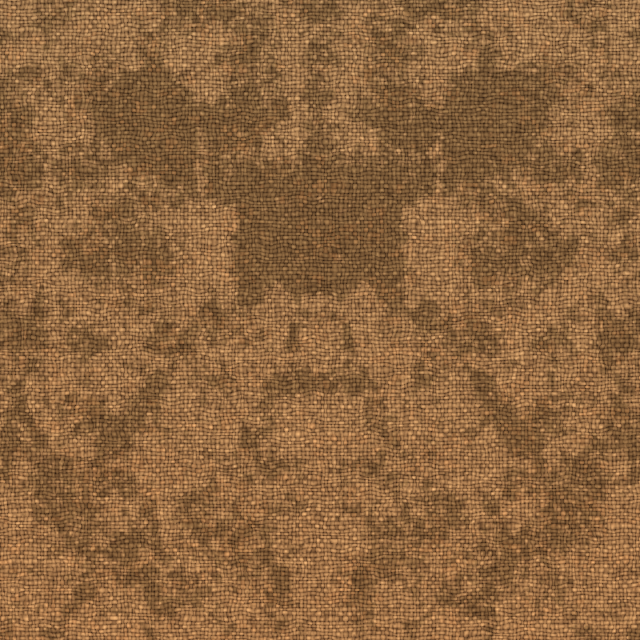
This texture is drawn by a WebGL 1 fragment shader. Its source:

```glsl
precision highp float;
// Coarse brown burlap in plain weave, with worn, mirror-symmetric dark stains.

uniform vec2 u_resolution;

const float PI = 3.14159265;
const vec2 THREADS = vec2(160.0, 160.0);
const vec3 CLEAN_CLOTH = vec3(0.655, 0.484, 0.317);
const vec3 STAINED_CLOTH = vec3(0.494, 0.362, 0.225);
const vec3 RUST_FIBRE = vec3(0.62, 0.38, 0.21);
const vec3 SHADOW_TINT = vec3(1.0, 1.13, 1.22);

float hash(vec2 p) {
  return fract(sin(dot(p, vec2(127.1, 311.7))) * 43758.5453);
}

float noise(vec2 p) {
  vec2 i = floor(p);
  vec2 f = fract(p);
  f = f * f * (3.0 - 2.0 * f);
  float low = mix(hash(i), hash(i + vec2(1.0, 0.0)), f.x);
  float high = mix(hash(i + vec2(0.0, 1.0)), hash(i + 1.0), f.x);
  return mix(low, high, f.y);
}

float fbm(vec2 p) {
  float sum = 0.0;
  float total = 0.0;
  float weight = 1.0;
  for (int i = 0; i < 5; i++) {
    sum += weight * noise(p);
    total += weight;
    p = p * 2.07 + 17.3;
    weight *= 0.78;
  }
  return sum / total;
}

// Soft rectangular patch: 1 inside, 0 outside.
float patchAt(vec2 p, vec2 center, vec2 halfSize, float blur) {
  vec2 q = abs(p - center) - halfSize;
  float d = length(max(q, 0.0)) + min(max(q.x, q.y), 0.0);
  return 1.0 - smoothstep(-blur, blur, d);
}

// Stain tendency; m.x is the distance from the vertical mirror axis.
float stainBias(vec2 m) {
  float dark = 0.23 * patchAt(m, vec2(0.265, 0.80), vec2(0.070, 0.075), 0.025);
  dark += 0.13 * patchAt(m, vec2(0.250, 0.645), vec2(0.045, 0.070), 0.040);
  dark += 0.20 * patchAt(m, vec2(0.0, 0.715), vec2(0.175, 0.030), 0.020);
  dark += 0.18 * patchAt(m, vec2(0.0, 0.610), vec2(0.130, 0.070), 0.025);
  dark += 0.12 * patchAt(m, vec2(0.125, 0.805), vec2(0.045, 0.050), 0.030);
  dark += 0.11 * patchAt(m, vec2(0.120, 0.960), vec2(0.030, 0.060), 0.030);
  dark += 0.14 * patchAt(m, vec2(0.490, 0.730), vec2(0.030, 0.150), 0.040);
  dark += 0.32 * patchAt(m, vec2(0.042, 0.473), vec2(0.008, 0.018), 0.008);
  dark += 0.15 * patchAt(m, vec2(0.300, 0.345), vec2(0.050, 0.035), 0.040);
  dark += 0.12 * patchAt(m, vec2(0.100, 0.080), vec2(0.040, 0.060), 0.040);

  float worn = 0.24 * patchAt(m, vec2(0.187, 0.785), vec2(0.005, 0.095), 0.008);
  worn += 0.20 * patchAt(m, vec2(0.170, 0.605), vec2(0.035, 0.075), 0.015);
  worn += 0.13 * patchAt(m, vec2(0.0, 0.490), vec2(0.100, 0.060), 0.040);
  worn += 0.20 * patchAt(m, vec2(0.112, 0.685), vec2(0.006, 0.006), 0.006);
  worn += 0.06 * (1.0 - smoothstep(0.35, 0.60, m.y));
  return dark - worn;
}

float stainMask(vec2 uv) {
  vec2 m = vec2(abs(uv.x - 0.5), uv.y);
  vec2 ragged = m + 0.014 * (vec2(noise(m * 75.0), noise(m * 75.0 + 31.0)) - 0.5);
  float blotches = fbm(m * vec2(19.0, 15.0) + 4.0) - 0.51;
  float breakup = 0.20 * (noise(uv * vec2(85.0, 110.0)) - 0.5);
  return smoothstep(-0.10, 0.13, blotches + breakup + stainBias(ragged));
}

// Irregular fibre tone, stretched along one thread.
float slub(float along, float thread) {
  return noise(vec2(along * 0.6, thread * 7.0 + 0.5)) + 0.3 * hash(vec2(thread, 3.0)) - 0.65;
}

// Height of the upper thread; alternating threads rise and dip in a checker.
float weave(vec2 p) {
  vec2 id = floor(p);
  vec2 profile = cos(PI * (fract(p) - 0.5));
  vec2 side = 1.0 - 2.0 * mod(id, 2.0);
  float warpLift = side.x * sin(PI * p.y);
  float weftLift = -side.y * sin(PI * p.x);
  float warp = 0.44 * profile.x + 0.25 * (1.0 + warpLift) + 0.32 * slub(p.y, id.x) - 0.08;
  float weft = 0.50 * profile.y + 0.25 * (1.0 + weftLift) + 0.32 * slub(p.x, id.y + 311.0);
  return max(warp, weft);
}

void main() {
  vec2 uv = gl_FragCoord.xy / u_resolution;

  // Hand-spun threads wander a little and bunch together
  vec2 drift = vec2(noise(uv * vec2(70.0, 45.0)), noise(uv * vec2(45.0, 70.0) + 9.0)) - 0.5;
  vec2 p = uv * THREADS + 0.9 * drift;
  float height = weave(p);
  float crossing = hash(floor(p) + 0.5);

  // Cloth tone, warmer toward the bottom
  vec3 color = mix(CLEAN_CLOTH, STAINED_CLOTH, stainMask(uv));
  color *= mix(vec3(1.01, 0.98, 0.95), vec3(0.99, 1.01, 1.02), uv.y);

  // Scattered rust fibres
  float rustArea = smoothstep(0.45, 0.8, noise(uv * vec2(34.0, 48.0) + 60.0));
  color = mix(color, RUST_FIBRE, 0.25 * rustArea * smoothstep(0.4, 0.9, crossing));

  // Relief, crossing variation and fibre grain, with warm shadows
  float shade = 0.97 + 0.80 * (height - 0.73) + 0.17 * (crossing - 0.5);
  shade += 0.30 * (noise(uv * vec2(300.0, 280.0)) - 0.5);
  gl_FragColor = vec4(color * pow(vec3(max(shade, 0.05)), SHADOW_TINT), 1.0);
}
```
